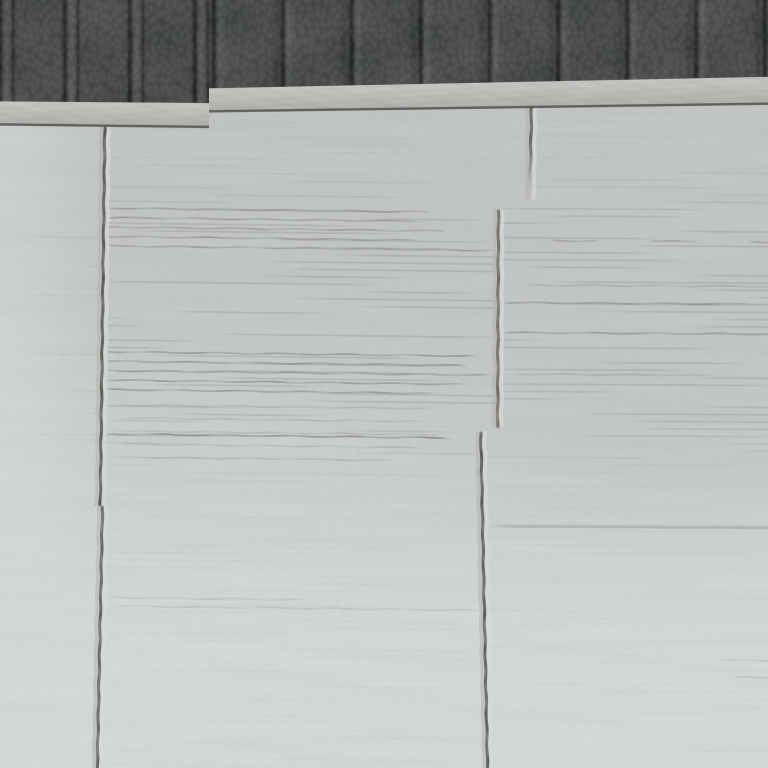
A Shadertoy shader for this texture:

```glsl
float hash(vec2 p) {
    return fract(sin(dot(p, vec2(41.3, 289.1))) * 4375.5);
}

// Cellular noise: distance to the nearest scattered point
float cells(vec2 p) {
    vec2 id = floor(p);
    float nearest = 1.0;
    for (int j = -1; j <= 1; j++)
        for (int i = -1; i <= 1; i++) {
            vec2 c = id + vec2(i, j);
            vec2 site = c + vec2(hash(c), hash(c + 17.0));
            nearest = min(nearest, length(p - site));
        }
    return nearest;
}

float waves(vec2 p) {
    return (sin(p.x + 1.7 * sin(p.y)) + sin(p.x * 2.3 + p.y * 1.9)
          + sin(p.y * 3.1 - p.x * 0.7)) / 3.0;
}

float line(float d, float halfWidth) {
    float aa = 0.7 / iResolution.y;
    return 1.0 - smoothstep(halfWidth - aa, halfWidth + aa, abs(d));
}

float edge(float d) {
    float aa = 0.7 / iResolution.y;
    return smoothstep(-aa, aa, d);
}

float span(float x, float a, float b, float soft) {
    return smoothstep(a - soft, a + soft, x) * (1.0 - smoothstep(b - soft, b + soft, x));
}

// One worn horizontal crack, broken up along its length
float crack(vec2 p, float y, float x0, float x1) {
    float wobble = 0.0006 * sin(p.x * 75.0 + y * 300.0);
    float wear = 0.65 + 0.35 * waves(vec2(p.x * 55.0, y * 190.0));
    return line(p.y - y - wobble, 0.0011) * span(p.x, x0, x1, 0.012) * wear;
}

// Vertical joint from top to bottom with pale lips on both sides
vec3 joint(vec3 col, vec2 p, vec2 top, vec2 bottom, vec3 ink, float strength) {
    float t = (p.y - bottom.y) / (top.y - bottom.y);
    float d = p.x - mix(bottom.x, top.x, t) - 0.0005 * sin(p.y * 160.0);
    float mask = span(p.y, bottom.y, top.y, 0.002);
    float wear = 0.82 + 0.18 * waves(p.yx * vec2(130.0, 20.0));
    col = mix(col, vec3(0.70, 0.70, 0.68), 0.55 * mask * line(d + 0.004, 0.003));
    col = mix(col, vec3(0.84, 0.85, 0.84), 0.7 * mask * line(d - 0.005, 0.0025));
    return mix(col, ink, mask * strength * wear * line(d, 0.0019));
}

vec3 siding(vec2 p, bool leftPart) {
    float pitch = leftPart ? 0.0846 : 0.0897;
    float x = fract((p.x - (leftPart ? 0.0846 : 0.458)) / pitch + 0.5) - 0.5;
    x *= pitch;
    float speckle = cells(p * vec2(150.0, 110.0));
    vec3 col = mix(vec3(0.27, 0.28, 0.28), vec3(0.32, 0.33, 0.325), 0.5 + 0.5 * waves(p * 24.0));
    col += 0.07 * (0.45 - speckle);
    col += 0.045 * exp(-pow((x - 0.008) / 0.005, 2.0));
    col -= 0.13 * exp(-pow(x / 0.0035, 2.0));
    if (leftPart) col -= 0.09 * exp(-pow((x - 0.017) / 0.0025, 2.0));
    else col -= 0.04 * exp(-pow((x + 0.009) / 0.005, 2.0));
    return col;
}

vec3 boards(vec2 p) {
    // Broad daylight gradient
    vec3 col = mix(vec3(0.82, 0.84, 0.84), vec3(0.755, 0.767, 0.765), smoothstep(0.1, 0.72, p.y));
    col += 0.04 * (1.0 - smoothstep(0.0, 0.16, p.x)) * smoothstep(0.1, 0.6, p.y);
    col -= 0.025 * exp(-dot((p - vec2(0.88, 0.42)) * vec2(3.0, 7.0), (p - vec2(0.88, 0.42)) * vec2(3.0, 7.0)));
    col += 0.007 * waves(p * vec2(9.0, 70.0)) + 0.012 * (0.45 - cells(p * 150.0));

    float rightSeam = p.y > 0.735 ? 0.691 : p.y > 0.44 ? 0.648 : 0.632;
    bool middle = p.x > 0.138 && p.x < rightSeam;
    bool right = p.x > rightSeam;
    vec2 g = p + vec2(0.0, (right ? 0.006 : 0.012) * (p.x - (right ? 0.65 : 0.14)));

    // Faint scattered grain
    float row = floor(g.y * 105.0);
    float side = right ? 2.0 : middle ? 1.0 : 0.0;
    float start = hash(vec2(row, side)) * 0.5 + (right ? 0.55 : 0.0);
    float faint = line(fract(g.y * 105.0) / 105.0 - 0.0048, 0.0011);
    faint *= span(p.x, start, start + 0.1 + 0.25 * hash(vec2(row, side + 5.0)), 0.04);
    col -= faint * (0.015 + 0.055 * span(p.y, 0.42, 0.75, 0.06)) * (side > 0.0 ? 1.0 : 0.3);

    // Strong cracks
    float c = 0.0;
    if (middle) {
        for (int i = 0; i < 5; i++) {
            float k = float(i);
            float reach = 0.47 + 0.16 * hash(vec2(k, 3.0));
            c += 0.7 * crack(g, 0.729 - 0.0123 * k, 0.14, i == 4 ? 0.64 : reach);
            c += 0.8 * crack(g, 0.542 - 0.0123 * k, 0.14, reach + 0.06);
            c += 0.35 * crack(g, 0.473 - 0.017 * k, 0.16, reach);
        }
        c += crack(g, 0.435, 0.14, 0.58);
        c += 0.3 * (crack(g, 0.222, 0.15, 0.39) + crack(g, 0.211, 0.15, 0.62));
    }
    if (right) {
        c += 0.75 * (crack(g, 0.606, 0.655, 1.1) + crack(g, 0.567, 0.655, 1.1));
        c += 0.45 * (crack(g, 0.629, 0.69, 1.1) + crack(g, 0.513, 0.67, 0.92));
        c += 0.6 * crack(g, 0.687, 0.67, 1.1) * smoothstep(-0.1, 0.4, sin(p.x * 48.0 + 3.4));
        c += 0.35 * line(g.y - 0.315, 0.002) * span(p.x, 0.65, 1.1, 0.02);
        c += 0.3 * (crack(g, 0.142, 0.94, 1.1) + crack(g, 0.12, 0.96, 1.1));
    }
    col = mix(col, vec3(0.48, 0.47, 0.45), clamp(c, 0.0, 1.0) * 0.8);

    // Joints between boards
    vec3 ink = vec3(0.30, 0.29, 0.27);
    col = joint(col, p, vec2(0.1365, 0.836), vec2(0.1305, 0.341), ink, 0.9);
    col = joint(col, p, vec2(0.1335, 0.341), vec2(0.1265, -0.01), ink, 0.85);
    col = joint(col, p, vec2(0.692, 0.862), vec2(0.690, 0.74), ink, 0.9 * smoothstep(0.74, 0.83, p.y));
    col = joint(col, p, vec2(0.649, 0.727), vec2(0.648, 0.443), vec3(0.40, 0.37, 0.33), 0.9);
    return joint(col, p, vec2(0.626, 0.4375), vec2(0.635, -0.01), ink, 0.9);
}

void mainImage(out vec4 fragColor, in vec2 fragCoord) {
    vec2 p = fragCoord / iResolution.xy;
    bool leftPart = p.x < 0.272;
    float trimTop = leftPart ? 0.868 - 0.008 * p.x : 0.885 + 0.0206 * (p.x - 0.272);
    float trimBase = leftPart ? 0.838 - 0.012 * p.x : 0.855 + 0.0137 * (p.x - 0.272);

    // Trim strip: bright upper lip, shaded underside
    vec3 trim = mix(vec3(0.69, 0.69, 0.68), vec3(0.76, 0.76, 0.75), smoothstep(trimBase, trimTop, p.y));
    trim += 0.02 * waves(p * vec2(60.0, 240.0));
    vec3 col = mix(boards(p), trim, edge(p.y - trimBase));
    col = mix(col, vec3(0.33, 0.32, 0.30), 0.85 * line(p.y - trimBase, 0.0016));
    col = mix(col, siding(p, leftPart), edge(p.y - trimTop));
    fragColor = vec4(clamp(col, 0.0, 1.0), 1.0);
}
```
